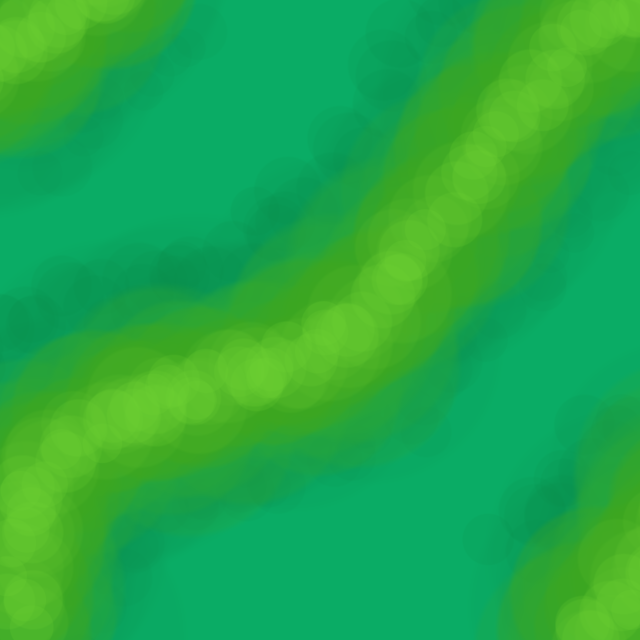
Reproduce this texture procedurally as a Shadertoy shader.

```glsl
float hash(float n, float seed)
{
    return fract(sin(n * 12.9898 + seed * 78.233) * 43758.5453);
}

// Centre line of the strokes: a winding diagonal, then two corner strokes
vec2 strokePath(float u)
{
    if (u < 0.7)
    {
        float t = mix(-0.12, 1.05, u / 0.7);
        return vec2(max(t, 0.03), 0.13 + 0.81 * t + 0.08 * cos(7.6 * (t - 0.12)));
    }
    if (u < 0.85)
        return mix(vec2(-0.06, 0.87), vec2(0.20, 1.06), (u - 0.7) / 0.15);
    return mix(vec2(0.92, 0.0), vec2(1.10, 0.24), (u - 0.85) / 0.15);
}

// Stamps translucent round dabs along the path, moved aside by offset
vec3 paint(vec3 base, vec2 uv, vec4 ink, float radius, float jitter,
           vec2 offset, int count, float seed)
{
    for (int i = 0; i < count; i++)
    {
        float n = float(i);
        float u = (n + hash(n, seed)) / float(count);
        vec2 scatter = vec2(hash(n, seed + 1.0), hash(n, seed + 2.0)) - 0.5;
        vec2 center = strokePath(u) + offset + 2.0 * jitter * scatter;
        float r = radius * mix(0.75, 1.25, hash(n, seed + 3.0));
        float dab = 1.0 - smoothstep(r * 0.92, r, length(uv - center));
        base = mix(base, ink.rgb, ink.a * dab);
    }
    return base;
}

void mainImage(out vec4 fragColor, in vec2 fragCoord)
{
    vec2 uv = fragCoord / iResolution.xy;
    vec2 side = vec2(-0.64, 0.77);
    vec3 color = vec3(0.04, 0.675, 0.395);

    // Wide shade with darker blotches on both flanks
    color = paint(color, uv, vec4(0.04, 0.59, 0.33, 0.13), 0.20, 0.04, vec2(0.0), 90, 1.0);
    color = paint(color, uv, vec4(0.03, 0.54, 0.28, 0.13), 0.05, 0.04, side * 0.19, 90, 7.0);
    color = paint(color, uv, vec4(0.03, 0.55, 0.30, 0.10), 0.04, 0.03, -side * 0.17, 70, 13.0);

    // Uneven green fringe, then the solid green body
    color = paint(color, uv, vec4(0.18, 0.66, 0.20, 0.20), 0.142, 0.05, vec2(0.0), 90, 19.0);
    color = paint(color, uv, vec4(0.24, 0.65, 0.12, 0.30), 0.115, 0.025, vec2(0.0), 90, 25.0);

    // Light dabs along the crest
    color = paint(color, uv, vec4(0.38, 0.76, 0.18, 0.16), 0.068, 0.03, vec2(0.0), 80, 31.0);
    color = paint(color, uv, vec4(0.44, 0.83, 0.20, 0.18), 0.042, 0.025, vec2(0.0), 110, 37.0);

    fragColor = vec4(color, 1.0);
}
```
